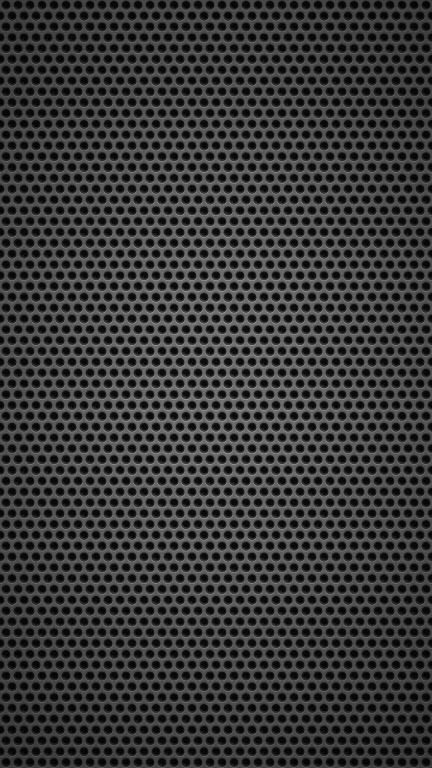
Give the GLSL for this texture, as a WebGL 1 fragment shader.

```glsl
precision highp float;

uniform vec2 u_resolution;

const float COLUMNS = 36.0;
const float ROWS = 71.0;
const float HOLE_RADIUS = 0.37;

// Repeatable random value for one cell
float hash(vec2 cell) {
  return fract(sin(dot(mod(cell, 89.0), vec2(12.99, 78.23))) * 437.58);
}

// Antialiased coverage of a disc
float disc(vec2 p, float radius, float blur) {
  return 1.0 - smoothstep(radius - blur, radius + blur, length(p));
}

// Soft ring of a given width
float ring(vec2 p, float radius, float width) {
  float d = (length(p) - radius) / width;
  return exp(-d * d);
}

// Light on the sheet: bright in the middle, dim at the ends and sides
float sheetLight(vec2 uv) {
  vec2 q = (uv - vec2(0.5, 0.52)) * 2.0;
  return mix(0.42, 1.1, exp(-0.6 * q.x * q.x - 0.9 * q.y * q.y));
}

// Faint brushed grain from layered sines
float grain(vec2 p) {
  return sin(p.x * 2.1 + sin(p.y * 3.7)) * 0.5
       + sin(p.y * 5.3 + sin(p.x * 1.3) * 2.0) * 0.5;
}

// Grey level of one punched hole and the metal around it
float punchedCell(vec2 p, float seed, float light, float grainLevel, float pixel) {
  float blur = 0.5 * pixel;
  float below = smoothstep(0.05, 0.35, -p.y);
  float above = smoothstep(0.0, 0.35, p.y);

  // Plate with a thin lit lower rim and a shaded upper one
  float edge = ring(p, HOLE_RADIUS + 0.03, 0.05);
  float plate = 0.395 + 0.012 * grainLevel + edge * (0.14 * below - 0.09 * above);

  // Inner wall, brighter towards the lower left
  float wall = 0.10 + 0.15 * smoothstep(0.0, 0.4, -p.y - 0.3 * p.x);
  float core = disc(p - vec2(0.015, 0.04), 0.25, max(blur, 0.05));
  float hole = mix(wall, 0.038, core);

  // Small glint that shifts from hole to hole
  vec2 glintAt = vec2(-0.12 + 0.12 * (seed - 0.5), -0.12);
  hole += 0.12 * seed * disc(p - glintAt, 0.06, 0.06);

  return mix(plate, hole, disc(p, HOLE_RADIUS, blur)) * light;
}

void main() {
  vec2 uv = gl_FragCoord.xy / u_resolution;
  float pixel = COLUMNS / u_resolution.x;

  // Staggered rows counted from the top
  vec2 grid = vec2(uv.x * COLUMNS, (1.0 - uv.y) * ROWS);
  float row = floor(grid.y);
  grid.x += 0.5 * mod(row, 2.0);
  vec2 cell = vec2(floor(grid.x), row);

  // Local position in column widths, with y upwards
  float rowHeight = COLUMNS * u_resolution.y / (u_resolution.x * ROWS);
  vec2 p = fract(grid) - 0.5;
  p.y *= -rowHeight;

  float level = punchedCell(p, hash(cell), sheetLight(uv), grain(grid), pixel);
  gl_FragColor = vec4(vec3(level), 1.0);
}
```
